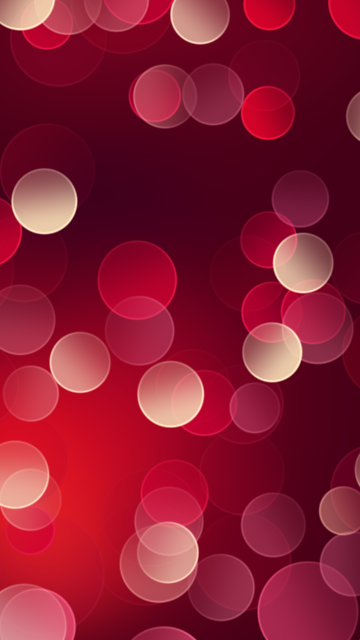
Write a Shadertoy shader that draws this background.

```glsl
// Translucent bokeh discs in crimson, rose and cream over a dark red glow.

vec3 hash3(vec3 p) {
    p = fract(p * vec3(0.1031, 0.1030, 0.0973));
    p += dot(p, p.yxz + 33.33);
    return fract((p.xxy + p.yxx) * p.zyx);
}

float gradientNoise(vec2 p) {
    vec2 cell = floor(p), f = fract(p);
    vec2 u = f * f * f * (f * (f * 6.0 - 15.0) + 10.0);
    float row[2];
    for (int y = 0; y < 2; y++) {
        float corner[2];
        for (int x = 0; x < 2; x++) {
            vec2 o = vec2(x, y);
            float angle = 6.2832 * hash3(vec3(cell + o, 7.0)).x;
            corner[x] = dot(vec2(cos(angle), sin(angle)), f - o);
        }
        row[y] = mix(corner[0], corner[1], u.x);
    }
    return mix(row[0], row[1], u.y);
}

// Soft elliptical falloff around a centre
float glow(vec2 p, vec2 centre, vec2 size) {
    vec2 q = (p - centre) / size;
    return exp(-dot(q, q));
}

vec3 backdrop(vec2 p) {
    p += 0.06 * vec2(gradientNoise(p * 3.0), gradientNoise(p * 3.0 + 17.0));
    vec3 col = vec3(0.25, 0.0, 0.085);
    col = mix(col, vec3(0.50, 0.01, 0.13), 0.75 * glow(p, vec2(0.22, 0.98), vec2(0.30, 0.20)));
    col = mix(col, vec3(0.58, 0.0, 0.15), 0.9 * glow(p, vec2(0.18, 0.34), vec2(0.27, 0.25)));
    col = mix(col, vec3(0.87, 0.04, 0.13), glow(p, vec2(0.03, 0.27), vec2(0.22, 0.20)));
    col = mix(col, vec3(0.92, 0.14, 0.15), 0.7 * glow(p, vec2(0.06, 0.17), vec2(0.14, 0.12)));
    return mix(col, vec3(0.20, 0.0, 0.12), 0.6 * glow(p, vec2(0.14, 0.66), vec2(0.18, 0.09)));
}

// One jittered grid of discs; opacity and radius are (min, max) ranges
vec3 discLayer(vec3 col, vec2 p, float seed, float spacing, float density,
               vec2 radius, vec2 opacity, vec3 tintA, vec3 tintB) {
    float blur = 0.0007 + 0.7 / iResolution.y;
    vec2 home = floor(p / spacing);
    for (int y = -1; y <= 1; y++)
    for (int x = -1; x <= 1; x++) {
        vec2 cell = home + vec2(x, y);
        vec3 place = hash3(vec3(cell, seed));
        vec3 look = hash3(vec3(cell, seed + 41.0));
        if (place.z > density) continue;

        vec2 centre = (cell + 0.12 + 0.76 * place.xy) * spacing;
        float nearBottom = 1.0 - smoothstep(0.0, 0.16, centre.y);
        float r = mix(radius.x, radius.y, look.x) * (1.0 + 0.45 * nearBottom);
        vec2 q = p - centre;
        float d = length(q);
        float mask = 1.0 - smoothstep(r - blur, r + blur, d);

        // Opacity ramps across the disc, mostly growing downwards
        float angle = -1.57 + 3.0 * (look.y - 0.5);
        float ramp = 0.5 + 0.5 * dot(q, vec2(cos(angle), sin(angle))) / r;
        float alpha = mix(opacity.x, opacity.y, smoothstep(0.0, 0.9, ramp));
        alpha *= 0.7 + 0.3 * look.z;

        // Thin bright rim just inside the edge
        float rim = smoothstep(r - 0.0045, r - 0.001, d);
        vec3 tint = mix(tintA, tintB, look.z);
        tint = mix(tint, vec3(0.88, 0.58, 0.70), 0.5 * nearBottom * opacity.y);
        col = mix(col, tint + 0.08 * rim, mask * min(alpha * (1.0 + 0.4 * rim), 1.0));
    }
    return col;
}

void mainImage(out vec4 fragColor, in vec2 fragCoord) {
    vec2 p = fragCoord / iResolution.y;
    vec3 col = backdrop(p);

    // Faint, large discs in the distance
    col = discLayer(col, p, 3.0, 0.17, 0.75, vec2(0.055, 0.085), vec2(0.10, 0.30),
                    vec2(0.72, 0.01).xyy + vec3(0.0, 0.0, 0.12), vec3(0.60, 0.02, 0.20));
    // Saturated crimson discs
    col = discLayer(col, p, 11.0, 0.15, 0.55, vec2(0.038, 0.062), vec2(0.40, 0.95),
                    vec3(0.80, 0.0, 0.22), vec3(0.86, 0.01, 0.16));
    // Dusty rose discs
    col = discLayer(col, p, 19.0, 0.15, 0.48, vec2(0.038, 0.057), vec2(0.20, 0.55),
                    vec3(0.82, 0.30, 0.50), vec3(0.90, 0.60, 0.52));
    // Bright cream discs in front
    col = discLayer(col, p, 29.0, 0.18, 0.52, vec2(0.044, 0.055), vec2(0.32, 1.0),
                    vec3(0.93, 0.74, 0.66), vec3(0.96, 0.87, 0.71));

    fragColor = vec4(clamp(col, 0.0, 1.0), 1.0);
}
```
